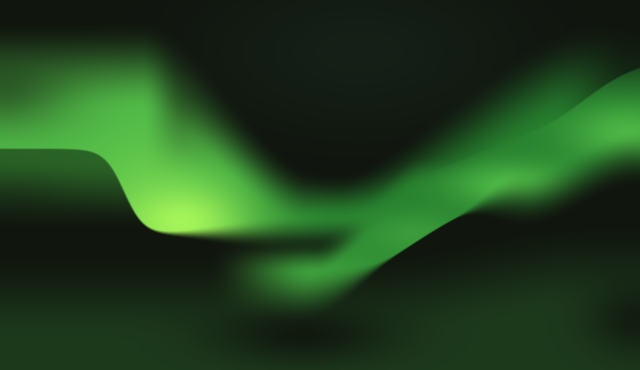
A WebGL 1 fragment shader for this background:

```glsl
precision highp float;

uniform vec2 u_resolution;

#define ASPECT 1.73
#define NIGHT vec3(0.062, 0.083, 0.054)
#define HAZE vec3(0.090, 0.140, 0.105)
#define GROUND vec3(0.112, 0.225, 0.110)
#define SHADE vec3(0.165, 0.390, 0.150)
#define DEEP_GREEN vec3(0.150, 0.500, 0.180)
#define LEAF_GREEN vec3(0.315, 0.735, 0.280)
#define LIME vec3(0.660, 0.970, 0.350)
#define FOLD_X 0.335
#define FOLD_WIDTH 0.027
#define CRISP 0.004

// Soft elliptical spot with value 1 at its centre
float glow(vec2 p, vec2 centre, vec2 radius) {
  vec2 d = (p - centre) / radius;
  return exp(-dot(d, d));
}

// Soft step from 0 below to 1 above a zero distance
float above(float dist, float softness) {
  float s = max(softness, 1.0 / u_resolution.y);
  return smoothstep(-s, s, dist);
}

// Distance to the S-shaped lower edge of the left curtain
float foldDistance(vec2 p) {
  float s = 1.0 / (1.0 + exp((FOLD_X - p.x) / FOLD_WIDTH));
  float slope = 0.23 * s * (1.0 - s) / FOLD_WIDTH;
  return (p.y - mix(0.597, 0.367, s)) / sqrt(1.0 + slope * slope);
}

// Upper limit of the light: a valley between two rises
float crownHeight(float x) {
  return 0.82 - 0.35 * smoothstep(0.38, 0.84, x) + 0.35 * smoothstep(0.9, 1.65, x);
}

// Lower limit of the right ribbon
float hemHeight(float x) {
  return 0.20 + 0.26 * smoothstep(0.8, 1.4, x) + 0.11 * smoothstep(1.42, 1.72, x);
}

// Crease running up the right ribbon
float creaseHeight(float x) {
  return 0.52 + 0.4 * (x - 1.126) + 0.055 * smoothstep(1.45, 1.7, x);
}

// Dark sky, faint haze and the dim green floor
vec3 backdrop(vec2 p) {
  vec3 color = mix(NIGHT, HAZE, 0.7 * glow(p, vec2(0.97, 0.86), vec2(0.4, 0.2)));
  float floorTop = 0.20 + 0.08 * smoothstep(1.0, 1.6, p.x);
  float ground = 1.0 - above(p.y - floorTop, 0.13);
  ground *= 1.0 - 0.9 * glow(p, vec2(0.82, 0.095), vec2(0.24, 0.075));
  ground *= 1.0 - 0.8 * glow(p, vec2(1.72, 0.14), vec2(0.13, 0.10));
  return mix(color, GROUND, ground);
}

// Colour of the light inside the curtain and ribbon
vec3 lightColor(vec2 p, float overCrease) {
  vec3 color = mix(LEAF_GREEN, DEEP_GREEN, smoothstep(0.5, 0.95, p.x));
  float lit = 0.55 * glow(p, vec2(0.87, 0.24), vec2(0.22, 0.09));
  lit += 0.45 * glow(p, vec2(1.12, 0.37), vec2(0.14, 0.06));
  lit += 0.95 * glow(p, vec2(1.38, 0.50), vec2(0.16, 0.06));
  lit += 0.90 * glow(p, vec2(1.70, 0.64), vec2(0.17, 0.08));
  color = mix(color, LEAF_GREEN, min(lit, 1.0) * (1.0 - overCrease));
  color = mix(color, LIME, 0.95 * glow(p, vec2(0.49, 0.40), vec2(0.16, 0.095)));
  return mix(color, LIME, 0.22 * glow(p, vec2(0.40, 0.50), vec2(0.16, 0.14)));
}

void main() {
  vec2 p = gl_FragCoord.xy / u_resolution * vec2(ASPECT, 1.0);
  vec3 color = backdrop(p);

  // Dim light beneath the left fold
  float fold = foldDistance(p);
  float under = smoothstep(0.37, 0.57, p.y) * (1.0 - smoothstep(0.34, 0.46, p.x));
  under *= 1.0 - 0.3 * glow(p, vec2(0.0, 0.46), vec2(0.2, 0.08));
  color = mix(color, SHADE, under * (1.0 - above(fold, CRISP)));

  // Main sheet between the fold and the crown
  float foldSoftness = mix(CRISP, 0.05, smoothstep(0.38, 0.8, p.x));
  float valley = (p.x - 0.92) / 0.22;
  float crownSoftness = 0.125 - 0.065 * exp(-valley * valley);
  float sheet = above(fold, foldSoftness);
  sheet *= above(crownHeight(p.x) - p.y, crownSoftness);
  sheet *= 1.0 - 0.5 * glow(p, vec2(0.0, 0.75), vec2(0.2, 0.10));
  sheet *= 1.0 - 0.5 * smoothstep(0.38, 0.5, p.x) * smoothstep(0.5, 0.75, p.y)
    * (1.0 - smoothstep(0.75, 1.05, p.x));

  // Shadow above the crease toward the right border
  float overCrease = above(p.y - creaseHeight(p.x), CRISP) * smoothstep(1.05, 1.3, p.x);
  sheet *= 1.0 - 0.75 * overCrease * smoothstep(1.48, 1.72, p.x);

  // Lower strand, joined to the sheet on its right
  float strandTop = 0.31 + 0.22 * smoothstep(0.85, 1.15, p.x);
  float strand = above(strandTop - p.y, 0.05) * smoothstep(0.56, 0.86, p.x);
  strand *= 1.0 - smoothstep(1.2, 1.4, p.x);

  // The hem is crisp in its middle and soft at both ends
  float hemSoftness = CRISP + 0.07 * (1.0 - smoothstep(0.84, 1.08, p.x));
  hemSoftness += 0.075 * smoothstep(1.23, 1.42, p.x);
  float hem = above(p.y - hemHeight(p.x), hemSoftness);
  float light = (1.0 - (1.0 - sheet) * (1.0 - strand)) * hem;

  color = mix(color, lightColor(p, overCrease), light);
  gl_FragColor = vec4(color, 1.0);
}
```
